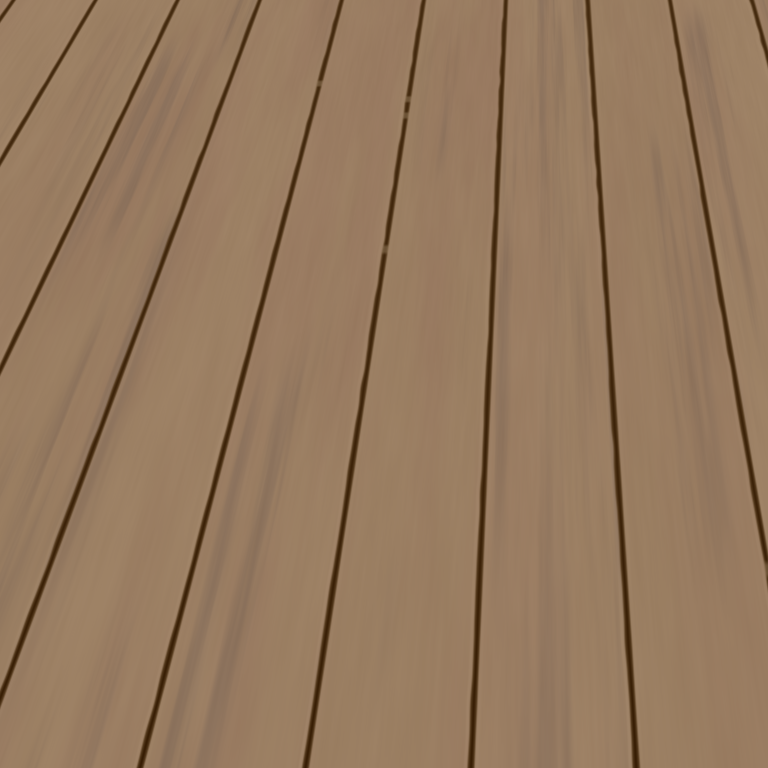
Give the GLSL for this texture, as a WebGL 1 fragment shader.

```glsl
precision highp float;

uniform vec2 u_resolution;

// Board layout: gaps fan out from the far (top) edge to the near (bottom) edge
const float PITCH_NEAR = 0.2155;
const float PITCH_FAR = 0.1068;
const float AXIS_NEAR = 0.6133;
const float AXIS_FAR = 0.6585;

// Gap half widths and edge softness, in canvas units
const float GAP_NEAR = 0.0044;
const float GAP_FAR = 0.0031;
const float SOFTNESS = 0.0017;
const float RIM_OFFSET = 0.0032;
const float RIM_STRENGTH = 0.022;

// Wear
const float STREAK_AMOUNT = 0.75;
const float BOARD_VARIATION = 0.016;
const float GRAIN_AMOUNT = 0.018;
const float MOTTLE_AMOUNT = 0.018;
const float FLECK_CHANCE = 0.05;

const vec3 WOOD = vec3(0.612, 0.502, 0.390);
const vec3 WOOD_ROSY = vec3(0.600, 0.478, 0.380);
const vec3 WOOD_STAIN = vec3(0.520, 0.425, 0.350);
const vec3 GAP_EDGE = vec3(0.350, 0.245, 0.130);
const vec3 GAP_CORE = vec3(0.215, 0.115, 0.015);
const vec3 FLECK = vec3(0.530, 0.430, 0.310);

float hash(vec2 p) {
  vec3 q = fract(vec3(p.xyx) * 0.1031);
  q += dot(q, q.yzx + 33.33);
  return fract((q.x + q.y) * q.z);
}

float valueNoise(vec2 p) {
  vec2 cell = floor(p);
  vec2 f = fract(p);
  f = f * f * (3.0 - 2.0 * f);
  float low = mix(hash(cell), hash(cell + vec2(1.0, 0.0)), f.x);
  float high = mix(hash(cell + vec2(0.0, 1.0)), hash(cell + vec2(1.0, 1.0)), f.x);
  return mix(low, high, f.y);
}

float fbm(vec2 p) {
  float sum = 0.0;
  float weight = 0.533;
  for (int i = 0; i < 4; i++) {
    sum += weight * valueNoise(p);
    p = p * 2.03 + 17.3;
    weight *= 0.5;
  }
  return sum;
}

// across: 0..1 over the board, along: depth, id: board number
vec3 boardColor(float across, float along, float id) {
  vec2 seed = vec2(id * 13.7 + 60.0, id * 7.3 + 40.0);
  float tone = hash(seed);
  float rosy = smoothstep(0.35, 0.75, fbm(vec2(across * 3.0, along * 2.5) + seed));
  vec3 color = mix(WOOD, WOOD_ROSY, rosy * (0.3 + 0.7 * tone));
  color += (hash(seed + 5.0) - 0.5) * BOARD_VARIATION;

  // Long, faint stains in scattered patches
  float streak = smoothstep(0.42, 0.8, fbm(vec2(across * 9.0, along * 2.2) + seed + 31.0));
  float patches = smoothstep(0.42, 0.72, valueNoise(vec2(across * 2.0, along * 3.0) + seed + 73.0));
  color = mix(color, WOOD_STAIN, streak * patches * STREAK_AMOUNT);

  // Fine grain and soft mottling
  float grain = fbm(vec2(across * 34.0, along * 16.0) + seed);
  float mottle = fbm(vec2(across * 7.0, along * 11.0) + seed + 91.0);
  return color + (grain - 0.5) * GRAIN_AMOUNT + (mottle - 0.5) * MOTTLE_AMOUNT;
}

void main() {
  vec2 uv = gl_FragCoord.xy / u_resolution;
  float pitch = mix(PITCH_NEAR, PITCH_FAR, uv.y);
  float boardX = (uv.x - mix(AXIS_NEAR, AXIS_FAR, uv.y)) / pitch;
  float depth = PITCH_NEAR / pitch;

  vec3 color = boardColor(fract(boardX), depth, floor(boardX));

  // Signed distance from the nearest gap, with slightly uneven edges
  float gapId = floor(boardX + 0.5);
  float offset = (boardX - gapId) * pitch;
  float wobble = valueNoise(vec2(gapId * 9.1 + 50.0, depth * 45.0)) - 0.5;
  float halfWidth = mix(GAP_NEAR, GAP_FAR, uv.y) * (1.0 + 0.22 * wobble);
  float gapDistance = abs(offset + wobble * 0.0007) - halfWidth;
  float blur = max(SOFTNESS, 0.75 / u_resolution.x);

  // Pale worn rim, stronger on the left and close by
  float rim = 1.0 - smoothstep(0.0, RIM_OFFSET, abs(gapDistance - RIM_OFFSET));
  color += rim * RIM_STRENGTH * (offset < 0.0 ? 1.0 : 0.5) * (1.0 - 0.5 * uv.y);

  // Dark gap, browner with distance
  float gap = 1.0 - smoothstep(-blur, blur, gapDistance);
  float core = 1.0 - smoothstep(-halfWidth, 0.0, gapDistance);
  vec3 gapColor = mix(GAP_EDGE, GAP_CORE, core * (1.0 - 0.35 * uv.y));

  // Rare pale flecks caught in the gaps
  float fleckY = depth * 30.0;
  float hasFleck = step(1.0 - FLECK_CHANCE, hash(vec2(gapId + 80.0, floor(fleckY))));
  float fleck = hasFleck * (1.0 - smoothstep(0.08, 0.28, abs(fract(fleckY) - 0.5)));
  gapColor = mix(gapColor, FLECK, fleck * 0.6);

  gl_FragColor = vec4(mix(color, gapColor, gap), 1.0);
}
```
